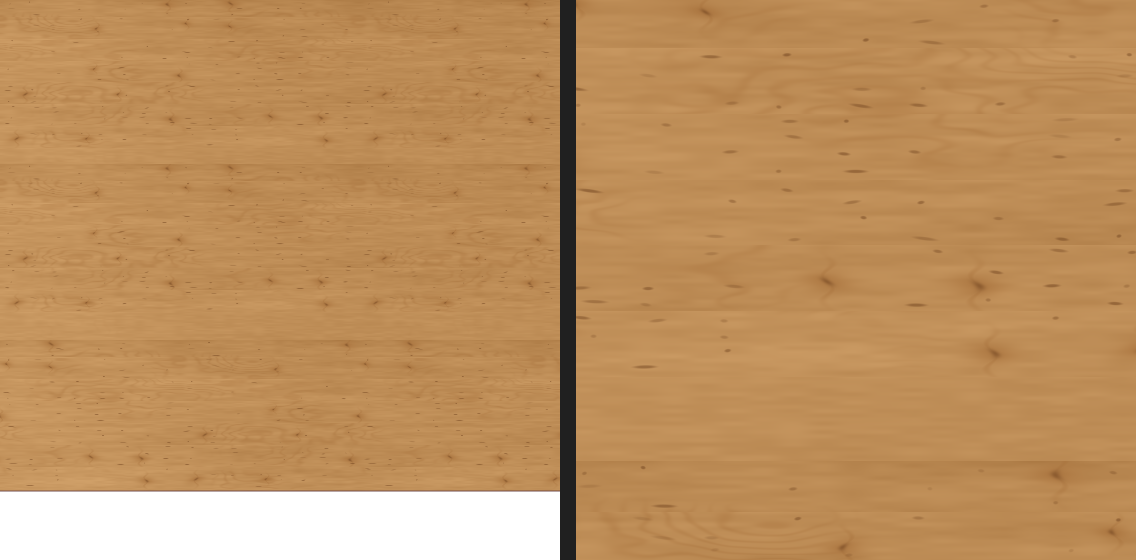
Left, the full canvas; right, a detail of the centre.
A Shadertoy shader for this texture:

```glsl
const vec3 WOOD = vec3(0.747, 0.556, 0.342);
const vec3 STAIN = vec3(0.64, 0.42, 0.21);
const vec3 FLECK = vec3(0.47, 0.29, 0.14);
const vec3 RIM = vec3(0.38, 0.22, 0.23);
const vec3 PAPER = vec3(1.0);

const float BOARD_END = 0.8776;  // board height, measured from the top
const float RIM_WIDTH = 0.0015;
const float TILE = 0.641;        // horizontal repeat
const float ROW_2 = 0.293;       // tops of the second and third rows
const float ROW_3 = 0.608;
const float STRIP = 0.0391;      // height of one veneer strip
const float FIRST_STRIP = 0.030;
const float PLAIN_STRIP = 6.0;   // pale, knot-free strip closing a row
const vec2 FLECK_GRID = vec2(16.0, 4.0);
const float KNOTS = 5.0;         // knot cells along one strip

float hash(vec2 p) {
    vec3 h = fract(vec3(p.xyx) * 0.1031);
    h += dot(h, h.yzx + 33.33);
    return fract((h.x + h.y) * h.z);
}

// Value noise that wraps in x after a whole number of cells
float noise(vec2 p, float period) {
    vec2 i = floor(p);
    vec2 f = fract(p);
    f = f * f * (3.0 - 2.0 * f);
    float x0 = mod(i.x, period);
    float x1 = mod(i.x + 1.0, period);
    float low = mix(hash(vec2(x0, i.y)), hash(vec2(x1, i.y)), f.x);
    float high = mix(hash(vec2(x0, i.y + 1.0)), hash(vec2(x1, i.y + 1.0)), f.x);
    return mix(low, high, f.y);
}

// Signed noise stretched along the grain
float grain(vec2 uv, float along, float across, float seed) {
    return noise(vec2(uv.x * along, uv.y * across + seed), along) - 0.5;
}

// Short dark dashes, at most one per cell
float flecks(float u, float t, float strip) {
    vec2 g = vec2(u, t) * FLECK_GRID;
    vec2 id = floor(g) + vec2(0.0, strip * FLECK_GRID.y + 50.0);
    float pick = hash(id + 7.3);
    vec2 center = mix(vec2(0.3), vec2(0.7), vec2(hash(id + 1.7), hash(id + 4.1)));
    vec2 d = (fract(g) - center) * vec2(TILE, STRIP) / FLECK_GRID;
    d.y += d.x * 0.3 * (hash(id + 9.2) - 0.5);
    float halfLength = mix(0.002, 0.010, pow(hash(id + 2.9), 2.0));
    float shape = 1.0 - smoothstep(0.3, 1.0, length(d / vec2(halfLength, 0.0014)));
    return shape * step(0.68, pick) * mix(0.25, 0.9, hash(id + 5.5));
}

// Knots: x is the dark core, y the stain around it
vec2 knots(float u, float t, float strip) {
    float id = floor(u * KNOTS);
    vec2 key = vec2(id, strip + 20.0);
    vec2 center = mix(vec2(0.2, 0.3), vec2(0.8, 0.7), vec2(hash(key + 3.1), hash(key + 6.7)));
    vec2 d = (vec2(fract(u * KNOTS), t) - center) * vec2(TILE / KNOTS, STRIP);
    d.x += 0.003 * sin(d.y * 420.0 + id);
    float size = mix(0.6, 1.2, hash(key + 8.8)) * step(0.55, hash(key + 0.4)) + 0.001;
    float core = exp(-dot(d, d) / (size * size * 0.000006));
    vec2 halo = d / (size * vec2(0.013, 0.006));
    vec2 spur = d / (size * vec2(0.0025, 0.011));
    return vec2(core, max(exp(-dot(halo, halo)), exp(-dot(spur, spur))));
}

vec3 board(vec2 p) {
    // Rows repeat the same veneer; the third is shifted by half a tile
    float third = step(ROW_3, p.y);
    float top = mix(step(ROW_2, p.y) * ROW_2, ROW_3, third);
    vec2 uv = vec2(fract(p.x / TILE - 0.5 * third), p.y - top);
    float across = (uv.y - FIRST_STRIP) / STRIP;
    float strip = min(floor(across), PLAIN_STRIP);
    float t = across - strip;
    float plain = step(PLAIN_STRIP - 0.5, strip);
    float seed = (strip + 2.0) * 137.0;
    float figured = 1.0 - 0.8 * plain;

    // Streaks, blotches and strip tones
    float tone = 0.022 * (hash(vec2(strip + 11.0, 3.0)) - 0.5) + 0.014 * plain;
    tone += 0.030 * grain(uv, 5.0, 55.0, seed) * figured;
    tone += 0.032 * grain(uv, 9.0, 210.0, seed + 31.0) * mix(0.5, 1.0, figured);
    tone += 0.030 * grain(uv, 36.0, 400.0, seed + 73.0);
    tone += 0.014 * exp(-max(t, 0.0) * 14.0) * step(0.0, strip);
    tone -= 0.022 * exp(-uv.y * 160.0);

    // Arched growth rings in patches
    float field = grain(uv, 5.0, 30.0, seed + 17.0) + 0.12 * grain(uv, 24.0, 150.0, seed);
    float patches = smoothstep(-0.05, 0.3, grain(uv, 6.0, 24.0, seed + 91.0));
    float rings = pow(0.5 + 0.5 * sin(field * 48.0), 3.0) * patches * figured;

    // Broad light falling off toward the right
    tone += mix(0.022, -0.010, smoothstep(0.0, 0.55, p.x)) + 0.012 * (p.y - 0.45);

    vec3 color = WOOD + tone * vec3(1.0, 1.05, 1.0);
    color = mix(color, STAIN, 0.24 * rings);
    vec2 knot = knots(uv.x, t, strip) * (1.0 - plain);
    color = mix(color, STAIN, 0.55 * knot.y);
    float marks = flecks(uv.x, t, strip) * (1.0 - plain);
    return mix(color, FLECK, max(0.6 * knot.x, 0.65 * marks));
}

void mainImage(out vec4 fragColor, in vec2 fragCoord) {
    vec2 p = fragCoord / iResolution.xy;
    p.y = 1.0 - p.y;
    float soft = 0.7 / iResolution.y;
    float rim = smoothstep(-soft, soft, p.y - BOARD_END + RIM_WIDTH);
    float paper = smoothstep(-soft, soft, p.y - BOARD_END);
    vec3 color = mix(board(p), RIM, rim);
    fragColor = vec4(mix(color, PAPER, paper), 1.0);
}
```
